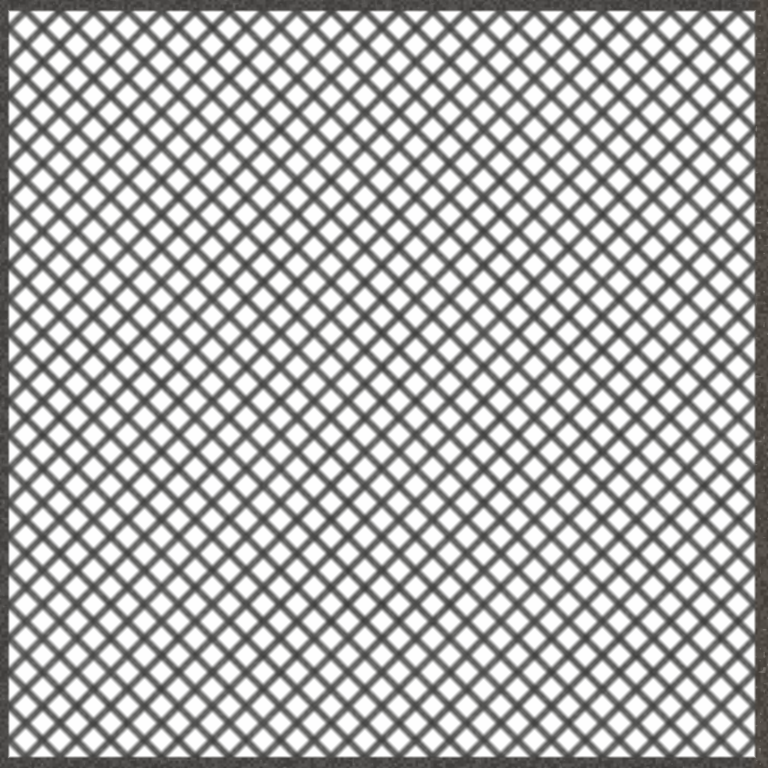
Reproduce this pattern procedurally as a three.js fragment shader.

```glsl
// A square panel of diagonal wire mesh on white, held in a grainy dark frame.
// Two families of soft diagonal lines are repeated with fract over a 22 x 22
// lattice; their crossings darken, and hashed value noise wears wires and frame.

varying vec2 vUv;

const float REPEATS = 22.0;                     // diamonds across and down
const vec2 PANEL_MIN = vec2(0.0115, 0.0143);    // inner corners of the frame
const vec2 PANEL_MAX = vec2(0.9830, 0.9857);
const float CORE = 0.03;                        // half width of the solid wire, in line spacings
const float FADE = 0.25;                        // half width including its soft edge

const vec3 WHITE = vec3(0.995);
const vec3 WIRE = vec3(0.385, 0.385, 0.38);
const vec3 FRAME = vec3(0.295, 0.288, 0.28);

float hash(vec2 p) {
  vec3 q = fract(vec3(p.xyx) * 0.1031);
  q += dot(q, q.yzx + 33.33);
  return fract((q.x + q.y) * q.z);
}

float valueNoise(vec2 p) {
  vec2 cell = floor(p);
  vec2 f = fract(p);
  f = f * f * (3.0 - 2.0 * f);
  float low = mix(hash(cell), hash(cell + vec2(1.0, 0.0)), f.x);
  float high = mix(hash(cell + vec2(0.0, 1.0)), hash(cell + vec2(1.0, 1.0)), f.x);
  return mix(low, high, f.y);
}

// Coverage of parallel wires lying at every half-integer of t
float wires(float t, float core, float fade) {
  return 1.0 - smoothstep(core, fade, abs(fract(t) - 0.5));
}

// Coverage of the panel opening, with edges softened over blur
float boxMask(vec2 p, vec2 low, vec2 high, float blur) {
  vec2 inset = min(p - low, high - p);
  return smoothstep(-blur, blur, min(inset.x, inset.y));
}

vec3 meshColor(vec2 lattice, vec2 uv) {
  float rising = wires(lattice.x - lattice.y, CORE, FADE);
  float falling = wires(lattice.x + lattice.y, CORE, FADE);
  float ink = 1.0 - (1.0 - rising) * (1.0 - falling);

  // Fine grain along the wires and slow drift in darkness across the panel
  float grain = valueNoise(uv * 256.0) - 0.5;
  float drift = valueNoise(uv * 14.0 + 40.0) - 0.5;
  vec3 wire = WIRE + 0.07 * grain + 0.035 * drift;
  wire -= 0.10 * rising * falling;
  return mix(WHITE, wire, ink);
}

vec3 frameColor(vec2 uv) {
  float grain = valueNoise(uv * 256.0 + 90.0) - 0.5;
  float fleck = smoothstep(0.8, 1.0, valueNoise(uv * 200.0 + 17.0));
  float rightSide = smoothstep(0.97, 0.99, uv.x);
  vec3 warmth = vec3(0.02, 0.005, -0.01) * rightSide;
  return FRAME + 0.12 * grain + warmth + fleck * mix(0.05, 0.13, rightSide);
}

void main() {
  vec2 lattice = (vUv - PANEL_MIN) / (PANEL_MAX - PANEL_MIN) * REPEATS;
  float opening = boxMask(vUv, PANEL_MIN, PANEL_MAX, 0.0022);
  vec3 color = mix(frameColor(vUv), meshColor(lattice, vUv), opening);
  gl_FragColor = vec4(color, 1.0);
}
```
